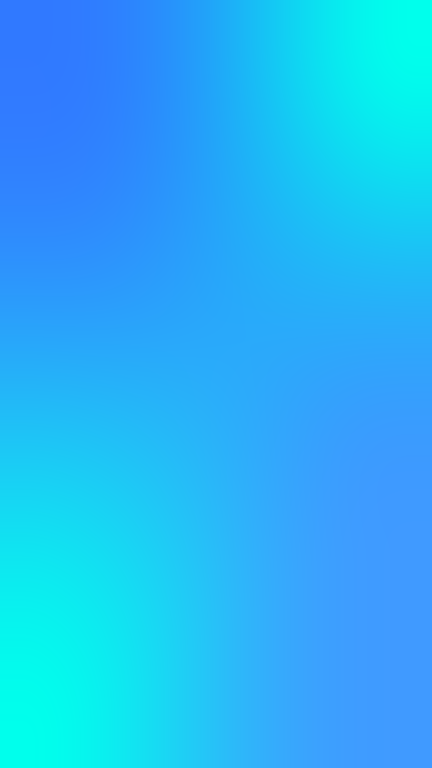
Write a Shadertoy shader that draws this background.

```glsl
const vec3 ROYAL_BLUE = vec3(0.19, 0.475, 1.0);
const vec3 SKY_BLUE   = vec3(0.25, 0.605, 1.0);
const vec3 CYAN       = vec3(0.0, 1.0, 0.925);

// Eased position inside the canvas: 0 at left / bottom, 1 at right / top
vec2 easedPosition(vec2 uv) {
    float across = smoothstep(0.05, 0.97, uv.x);
    float lowEdge = mix(0.03, 0.28, across);
    return vec2(across, smoothstep(lowEdge, 0.96, uv.y));
}

// Corner glow that fades along both axes
float cornerGlow(vec2 nearness, float falloff) {
    return pow(max(nearness.x * nearness.y, 0.0), falloff);
}

// Blue base with cyan light from two opposite corners
vec3 meshGradient(vec2 position, float falloff) {
    vec3 base = mix(SKY_BLUE, ROYAL_BLUE, position.y);
    float glow = cornerGlow(position, falloff)
               + cornerGlow(1.0 - position, falloff);
    return mix(base, CYAN, clamp(glow, 0.0, 1.0));
}

void mainImage(out vec4 fragColor, in vec2 fragCoord) {
    vec2 uv = fragCoord / iResolution.xy;
    fragColor = vec4(meshGradient(easedPosition(uv), 1.45), 1.0);
}
```
